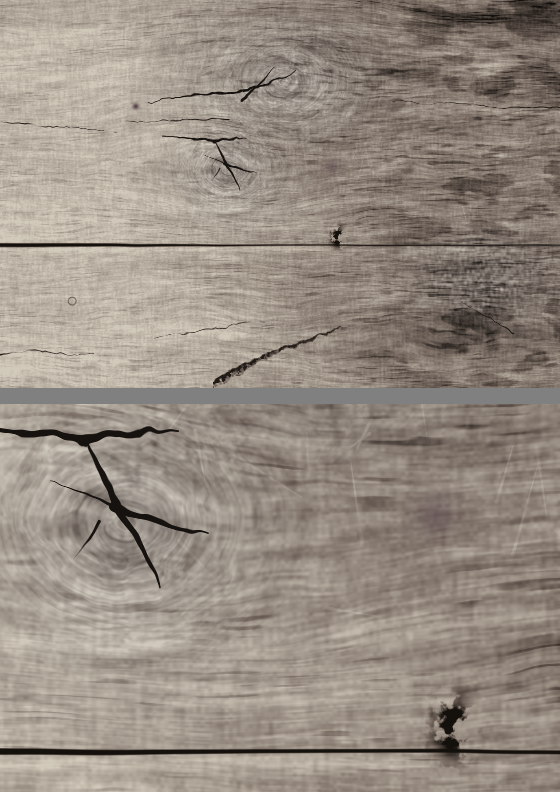
Top, the full canvas; bottom, a detail of the centre.
Give the GLSL for this texture, as a Shadertoy shader.

```glsl
// Two weathered oak planks with knots, drying cracks, stains and a dark seam.
// Stretched noise follows a height field that bulges around the knots;
// a tone value collects grain, stains and cracks, then a ramp colours it.

const vec3 DARK = vec3(.08, .065, .05);
const vec3 BROWN = vec3(.46, .407, .372);
const vec3 PALE = vec3(.82, .788, .73);
const vec3 PURPLE = vec3(.33, .25, .28);
const float SEAM_Y = .368;

// Crack ends: thick end xy, thin end zw
const vec4 WIDE[8] = vec4[8](
    vec4(.64, .765, .38, .739), vec4(.63, .762, .765, .81),
    vec4(.626, .735, .708, .825), vec4(.555, .635, .42, .652),
    vec4(.55, .635, .635, .648), vec4(.585, .575, .555, .635),
    vec4(.582, .58, .618, .507), vec4(.58, .577, .66, .554));
const vec4 HAIR[8] = vec4[8](
    vec4(.582, .577, .525, .597), vec4(.566, .562, .545, .53),
    vec4(0, .686, .3, .665), vec4(1.45, .72, 1.01, .738),
    vec4(.59, .69, .3, .692), vec4(.68, .172, .4, .13),
    vec4(0, .092, .24, .09), vec4(1.325, .14, 1.19, .226));

float hash(vec2 p) {
    vec3 q = fract(vec3(p.xyx) * .1031);
    q += dot(q, q.yzx + 33.33);
    return fract((q.x + q.y) * q.z);
}

float noise(vec2 p) {
    vec2 i = floor(p), f = fract(p), e = vec2(0, 1);
    f = f * f * (3. - 2. * f);
    return mix(mix(hash(i), hash(i + e.yx), f.x),
               mix(hash(i + e.xy), hash(i + e.yy), f.x), f.y);
}

float fbm(vec2 p) {
    float sum = 0., amp = .5;
    for (int i = 0; i < 5; i++) {
        sum += amp * noise(p);
        p = mat2(1.6, 1.2, -1.2, 1.6) * p + 7.3;
        amp *= .5;
    }
    return sum;
}

// Octaves of noise that keep their direction, signed around zero
float streaks(vec2 p) {
    float sum = 0.;
    for (int i = 0; i < 4; i++) {
        sum += noise(p) - .5;
        p = p * vec2(1.9, 1.8) + 17.3;
    }
    return sum * .5;
}

// Soft elliptical spot, 1 at its centre
float spot(vec2 p, vec2 centre, vec2 size) {
    vec2 d = (p - centre) / size;
    return exp(-dot(d, d));
}

// Pushes the grain lines away from a knot
float bulge(vec2 p, vec2 centre, vec2 size, float amount) {
    return -amount * (p.y - centre.y) * spot(p, centre, size);
}

// Growth rings, signed around zero
float rings(vec2 p, vec2 centre, float freq) {
    float warp = fbm(p * 7.);
    return streaks(vec2(8. * warp, length((p - centre) * vec2(.8, 1)) * freq + 4. * warp));
}

// Coverage of a line that tapers from its thick end
float taper(vec2 p, vec4 ends, float width, float px) {
    vec2 d = ends.zw - ends.xy, q = p - ends.xy;
    float k = clamp(dot(q, d) / dot(d, d), 0., 1.);
    return clamp((width * (1. - .8 * k) - length(q - d * k)) / px + .5, 0., 1.);
}

// Pale scratches in random directions
float scratches(vec2 p, float px) {
    float sum = 0.;
    for (float s = 1.; s < 40.; s++) {
        vec2 a = vec2(.6, .4) + vec2(hash(vec2(s, 1)), hash(vec2(s, 2))) * vec2(.8, .36);
        float angle = 6.28 * hash(vec2(s, 3));
        vec2 b = a + vec2(cos(angle), sin(angle)) * mix(.02, .09, hash(vec2(s, 4)));
        sum += taper(p, vec4(a, b), .0016, px);
    }
    return min(sum, 1.) * noise(p * 90.);
}

// Open cracks with wavering edges; hairlines break up
float cracks(vec2 p, float px) {
    vec2 q = p + .008 * (vec2(noise(p * 38.), noise(p * 38. + 50.)) - .5);
    q.y += .012 * noise(p * 11.) + .004 * noise(p * 110.) - .008;
    float wide = 0., hair = 0.;
    for (int i = 0; i < 8; i++) {
        wide = max(wide, taper(q, WIDE[i], .0038, px));
        hair = max(hair, taper(q, HAIR[i], .0014, px));
    }
    return max(wide, hair * smoothstep(.1, .5, noise(p * 32.)));
}

void mainImage(out vec4 fragColor, in vec2 fragCoord) {
    float px = 1. / iResolution.y;
    vec2 p = fragCoord * px;
    float upper = smoothstep(-px, px, p.y - SEAM_Y);
    vec2 knotA = vec2(.73, .79), knotB = vec2(.59, .565);

    // Grain along the height field
    float h = p.y + .07 * fbm(p * vec2(2.2, 4)) + .004 * fbm(p * 22.);
    h += mix(.37 + bulge(p, vec2(1.15, .12), vec2(.35, .13), .6),
        bulge(p, knotA, vec2(.27, .15), .7) + bulge(p, knotB, vec2(.22, .13), .7), upper);
    float grain = streaks(vec2(p.x * 7., h * 75.));
    float broad = fbm(vec2(p.x * 2., h * 13.)) - .5;
    float pores = smoothstep(.62, .9, noise(vec2(p.x * 26., h * 270.)))
        * smoothstep(.3, .7, noise(vec2(p.x * 9., h * 30.)));

    // Darker and stronger grain to the right
    float age = smoothstep(.2, 1.35, p.x + .3 * (fbm(p * 4.) - .5));
    float tone = mix(.92, .56, age) - .10 * smoothstep(.8, 1.05, p.y);
    tone += mix(.17, .32, age) * grain + mix(.19, .5, age) * broad;
    tone -= mix(.14, .24, age) * pores;
    tone += .09 * (noise(p * 290.) + noise(p * vec2(210, 45)) - 1.);

    // Knots and scratches
    float nearA = upper * spot(p, knotA, vec2(.22, .15));
    float nearB = upper * spot(p, knotB, vec2(.12));
    tone += nearA * (.36 * rings(p, knotA, 75.) - .10);
    tone += nearB * (.36 * rings(p, knotB, 90.) - .10);
    tone += .13 * scratches(p, px);

    // Ragged stains, a pale pool and a rough grey patch
    float stain = smoothstep(.5, .6, fbm(vec2(p.x * 11., h * 26.)));
    float rough = spot(p, vec2(1.25, .28), vec2(.17, .11));
    tone -= .19 * stain * smoothstep(.8, 1.2, p.x);
    tone += .16 * spot(p, vec2(1.26, .83), vec2(.09, .07));
    tone -= rough * .35 * (noise(p * vec2(150, 110)) - .2);
    tone -= .18 * spot(p, vec2(1.12, .13), vec2(.24, .05));

    // Torn gouge: dark above, pale splinters below
    float s = clamp((p.x - .55) / .33, 0., 1.);
    float off = p.y - .155 * pow(s, .75) + .02 * (fbm(p * 45.) - .5);
    float width = mix(.017, .0015, sqrt(s)) * (.5 + noise(p * 45.));
    float gouge = step(.55, p.x) * step(p.x, .88) * (1. - smoothstep(-px, px, abs(off) - width));
    float splinter = smoothstep(.35, .6, fbm(p * 130.) - 30. * off);
    tone = mix(tone, mix(.06, .25 + .7 * noise(p * 190.), splinter * (1. - s)), gouge);

    // Nail hole and rot
    float hole = abs(length(p - vec2(.186, .224)) - .01) - .001;
    tone -= .55 * (1. - smoothstep(-px, px, hole));
    tone -= 1.2 * spot(p, vec2(.87, .388), vec2(.016, .024)) * smoothstep(.45, .6, fbm(p * 75.));

    // Cracks, then the seam with its lit lower edge
    tone = mix(tone, .01, cracks(p, px));
    float seam = abs(p.y - SEAM_Y + .002 * (noise(p * 14.) - .5));
    seam -= mix(.005, .0016, smoothstep(0., .8, p.x));
    tone += .1 * spot(p, vec2(p.x, SEAM_Y - .012), vec2(.007));
    tone = clamp(tone * smoothstep(-px, px, seam), 0., 1.);

    // Colour ramp, greyer at the knots
    vec3 color = mix(DARK, BROWN, min(2. * tone, 1.));
    color = mix(color, PALE, max(2. * tone - 1., 0.));
    color = mix(color, vec3(dot(color, vec3(.33))), .3 * max(max(nearA, nearB), rough));
    float purple = spot(p, vec2(.35, .726), vec2(.008)) + .5 * spot(p, vec2(.855, .571), vec2(.018));
    fragColor = vec4(mix(color, PURPLE, purple), 1);
}
```
